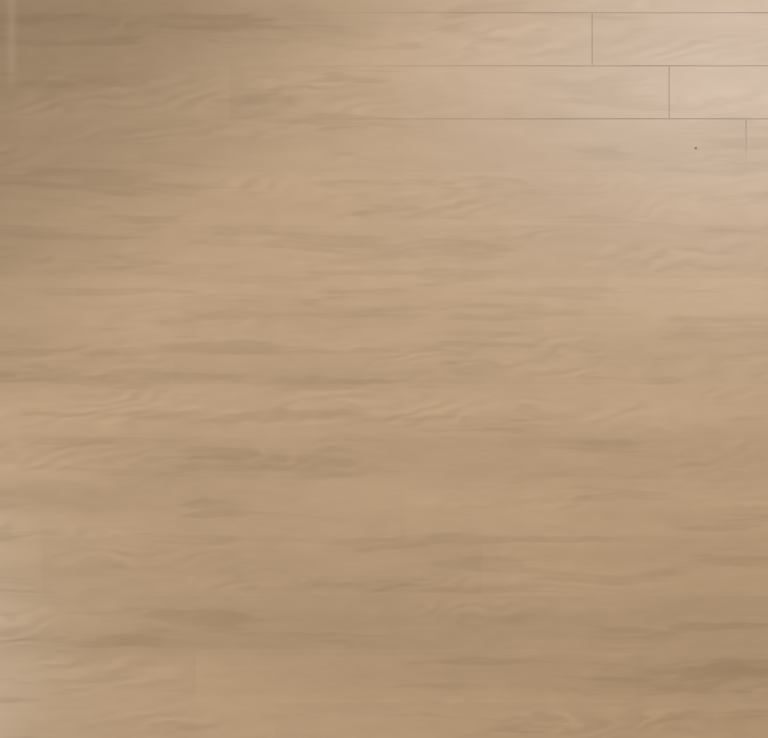
Give the GLSL for this texture, as a Shadertoy shader.

```glsl
// Pale oak laminate floor: long staggered planks with soft streaks and wavy figure.
// Stretched noise runs over the whole floor while the figure is seeded per plank;
// fine seams show only in the upper right, where a cool window glow falls.

const float ROW_HEIGHT = 0.0691;
const float PLANK_LENGTH = 0.573;
const float ROW_SHIFT = 0.1003;
const vec2 FIRST_JOINT = vec2(0.771, 0.0165);

const vec3 WOOD = vec3(0.728, 0.615, 0.494);
const vec3 SHADOW = vec3(0.592, 0.500, 0.396);
const vec3 GLOW = vec3(0.830, 0.750, 0.675);
const vec3 AMBER = vec3(0.660, 0.552, 0.428);
const vec3 HAZE = vec3(0.750, 0.660, 0.560);

float hash(vec2 p) {
    vec3 q = fract(vec3(p.xyx) * 0.1031);
    q += dot(q, q.yzx + 33.33);
    return fract((q.x + q.y) * q.z);
}

float noise(vec2 p) {
    vec2 cell = floor(p), f = fract(p);
    f = f * f * (3.0 - 2.0 * f);
    float low = mix(hash(cell), hash(cell + vec2(1, 0)), f.x);
    float high = mix(hash(cell + vec2(0, 1)), hash(cell + vec2(1, 1)), f.x);
    return mix(low, high, f.y);
}

float fbm(vec2 p) {
    float sum = 0.0, weight = 0.5;
    for (int i = 0; i < 4; i++) {
        sum += weight * noise(p);
        p = p * 2.03 + 17.3;
        weight *= 0.5;
    }
    return sum / 0.9375;
}

// Antialiased line coverage at distance d
float line(float d, float halfWidth, float pixel) {
    return 1.0 - smoothstep(halfWidth - pixel * 0.5, halfWidth + pixel, abs(d));
}

// Broad illumination across the floor; p.y runs downward from the top
vec3 floorLight(vec2 p, float glow) {
    float diagonal = p.y + 0.9 * p.x - 0.55;
    vec3 color = mix(WOOD, SHADOW, 0.95 * (1.0 - smoothstep(-0.48, 0.08, diagonal)));
    float lower = smoothstep(0.35, 0.95, p.y);
    color = mix(color, AMBER, lower * (0.35 + 0.5 * p.x));
    color = mix(color, HAZE, 0.7 * smoothstep(0.5, 0.85, p.y) * exp(-p.x * 14.0));
    return mix(color, GLOW, 0.9 * glow);
}

// Straight, broken streaks and fine mottling, as signed brightness
float streakGrain(vec2 p) {
    float warp = fbm(p * vec2(6.0, 12.0)) - 0.5;
    float bands = fbm(p * vec2(2.2, 26.0) + vec2(0.0, warp * 0.8)) - 0.5;
    float dark = smoothstep(0.56, 0.76, fbm(p * vec2(6.0, 62.0) + 9.0 + warp));
    float fibre = noise(p * vec2(45.0, 230.0)) - 0.5;
    float mottle = fbm(p * vec2(38.0, 85.0)) - 0.5;
    return 0.085 * bands - 0.045 * dark + 0.011 * fibre + 0.034 * mottle;
}

// Short slanted strokes gathered in patches, as signed brightness
float wavyFigure(vec2 p) {
    float warp = fbm(p * vec2(9.0, 24.0)) - 0.5;
    float strokes = sin(p.y * 300.0 + p.x * 75.0 + warp * 22.0);
    float patches = smoothstep(0.5, 0.8, noise(p * vec2(6.0, 26.0) + 31.0));
    float broken = noise(p * vec2(35.0, 90.0));
    return 0.036 * strokes * patches * broken;
}

void mainImage(out vec4 fragColor, in vec2 fragCoord) {
    float pixel = 1.0 / iResolution.x;
    vec2 p = vec2(fragCoord.x, iResolution.y - fragCoord.y) * pixel;

    // Staggered plank layout
    float rowPos = (p.y - FIRST_JOINT.y) / ROW_HEIGHT;
    float row = floor(rowPos);
    float along = (p.x - FIRST_JOINT.x - row * ROW_SHIFT) / PLANK_LENGTH;
    vec2 plank = vec2(floor(along), row) + 20.0;
    vec2 seed = vec2(hash(plank), hash(plank + 7.7)) * 30.0;
    float rowGap = (rowPos - round(rowPos)) * ROW_HEIGHT;
    float endGap = (along - round(along)) * PLANK_LENGTH;

    // Light, plank tone and grain
    vec2 toGlow = (p - vec2(0.97, 0.09)) * vec2(2.5, 4.0);
    float glow = exp(-dot(toGlow, toGlow));
    vec3 color = floorLight(p, glow);
    float tone = 0.022 * (hash(plank + 3.1) - 0.5);
    float inside = smoothstep(0.0, 0.014, abs(rowGap)) * smoothstep(0.0, 0.03, abs(endGap));
    float grain = streakGrain(p + 3.7) + wavyFigure(p + seed) * inside;
    grain *= 1.0 - 0.35 * glow;
    color *= 1.0 + tone + grain * vec3(0.92, 1.0, 1.12);
    color *= 1.0 + 0.05 * (fbm(p * vec2(4.0, 6.0)) - 0.5);

    // Seams fade away from the glow, with uneven strength along their length
    float fade = smoothstep(0.3, 0.85, p.x) * (1.0 - smoothstep(0.15, 0.23, p.y));
    float wear = 0.6 + 0.4 * noise(vec2(p.x * 14.0, row));
    float rowSeam = line(rowGap, 0.0005, pixel) * 0.19 * fade * wear;
    float endSeam = line(endGap, 0.0005, pixel) * 0.14 * fade * step(0.0, row);
    color *= 1.0 - max(rowSeam, endSeam);

    // Pale upright smear at the left edge and a dust speck
    float smear = line(p.x - 0.015, 0.003, 0.008) * (1.0 - smoothstep(0.08, 0.13, p.y));
    color = mix(color, HAZE, 0.25 * smear);
    float speck = line(length(p - vec2(0.906, 0.193)), 0.0014, pixel);
    color = mix(color, SHADOW * 0.7, 0.6 * speck);

    fragColor = vec4(clamp(color, 0.0, 1.0), 1.0);
}
```
